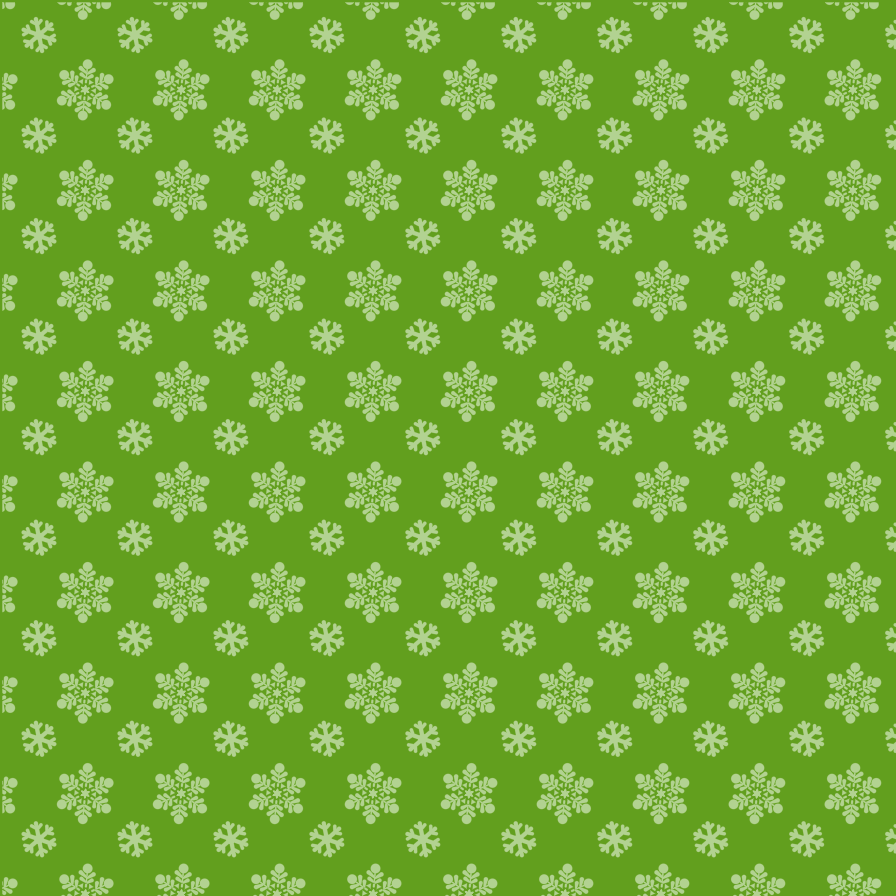
Write a Shadertoy shader that draws this pattern.

```glsl
const vec3 GROUND = vec3(0.385, 0.622, 0.117);
const vec3 FLAKE = vec3(0.700, 0.823, 0.567);
const vec2 PERIOD = vec2(0.1071, 0.1122);
const vec2 LARGE_CENTER = vec2(0.0951, 0.8997);
const vec2 SMALL_CENTER = vec2(0.0435, 0.9609);
const float LARGE_RADIUS = 0.0342;
const float SMALL_RADIUS = 0.0208;
const float LARGE_TILT = 0.095;
const float SMALL_TILT = -0.19;
const float CUT_VARIATION = 0.05;
const float MARGIN = 0.0026;
const float SOFTNESS = 0.0008;
const float SECTOR = 1.0471976;

float hash(float n) {
    return fract(sin(n * 12.9898) * 43758.5453);
}

// Offset from the nearest point of a repeating lattice
vec2 repeatAround(vec2 p, vec2 center) {
    return (fract((p - center) / PERIOD + 0.5) - 0.5) * PERIOD;
}

// Fold six arms onto the +y axis; z holds the arm index
vec3 foldArms(vec2 p, float tilt) {
    float angle = atan(p.x, p.y) - tilt;
    float arm = floor(angle / SECTOR + 0.5);
    angle -= arm * SECTOR;
    return vec3(length(p) * vec2(sin(angle), cos(angle)), mod(arm, 6.0));
}

float capsule(vec2 p, vec2 a, vec2 b, float radius) {
    vec2 pa = p - a, ba = b - a;
    return length(pa - ba * clamp(dot(pa, ba) / dot(ba, ba), 0.0, 1.0)) - radius;
}

// Leaf narrow at its root and full at its tip
float leaf(vec2 p, vec2 root, vec2 tip, float width) {
    vec2 axis = tip - root;
    float t = clamp(dot(p - root, axis) / dot(axis, axis), 0.0, 1.0);
    return length(p - root - axis * t) - width * mix(0.55, 1.0, t);
}

// Wedge pointing at the hub, with a flat outer side
float wedge(vec2 p, float inner, float outer) {
    float side = dot(vec2(abs(p.x), p.y - inner), vec2(0.86, -0.51));
    return max(side, p.y - outer);
}

// Feathered flake: hub, ring of wedges, leaves and round tips
float largeFlake(vec2 p) {
    vec3 folded = foldArms(p, LARGE_TILT);
    vec2 q = folded.xy;
    vec2 between = foldArms(p, LARGE_TILT + 0.5 * SECTOR).xy;
    float d = length(q) - 0.13 - 0.035 * cos(6.0 * atan(q.x, q.y));
    d = min(d, wedge(between, 0.20, 0.35));
    d = min(d, capsule(q, vec2(0.0, 0.25), vec2(0.0, 0.31), 0.035));

    float cut = CUT_VARIATION * (hash(folded.z + 1.0) - 0.5);
    vec2 mirrored = vec2(abs(q.x), q.y - cut * sign(q.x));
    d = min(d, capsule(q, vec2(0.0, 0.40), vec2(0.0, 0.80), 0.026));
    d = min(d, leaf(mirrored, vec2(0.03, 0.39), vec2(0.17, 0.48), 0.066));
    d = min(d, leaf(mirrored, vec2(0.03, 0.55), vec2(0.21, 0.68), 0.073));
    return min(d, length(q - vec2(0.0, 0.84)) - 0.16);
}

// Compact flake: stout forked arms around a solid hub
float smallFlake(vec2 p) {
    vec3 folded = foldArms(p, SMALL_TILT);
    vec2 q = folded.xy;
    float cut = 2.0 * CUT_VARIATION * (hash(folded.z + 7.0) - 0.5);
    vec2 mirrored = vec2(abs(q.x), q.y - cut * sign(q.x));
    float d = length(q) - 0.27;
    d = min(d, capsule(q, vec2(0.0), vec2(0.0, 0.87), 0.115));
    return min(d, capsule(mirrored, vec2(0.0, 0.56), vec2(0.25, 0.76), 0.095));
}

void mainImage(out vec4 fragColor, in vec2 fragCoord) {
    vec2 uv = fragCoord / iResolution.y;
    float edge = max(SOFTNESS, 0.75 / iResolution.y);

    // Two staggered lattices of flakes
    vec2 large = repeatAround(uv, LARGE_CENTER) / LARGE_RADIUS;
    vec2 small = repeatAround(uv, SMALL_CENTER) / SMALL_RADIUS;
    float d = min(largeFlake(large) * LARGE_RADIUS, smallFlake(small) * SMALL_RADIUS);

    // Plain strip along the left and top edges
    d = max(d, max(MARGIN - uv.x, uv.y - 1.0 + MARGIN));

    float cover = 1.0 - smoothstep(-edge, edge, d);
    fragColor = vec4(mix(GROUND, FLAKE, cover), 1.0);
}
```
